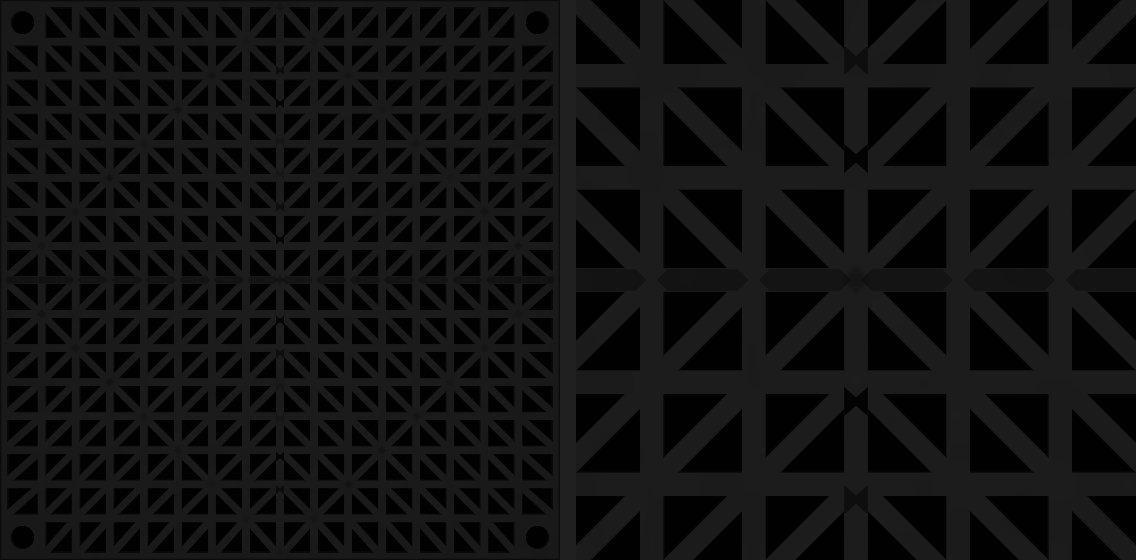
Left, the full canvas; right, a detail of the centre.
Give the GLSL for this pattern, as a WebGL 1 fragment shader.

```glsl
precision highp float;
// Dark moulded floor tile: 16 by 16 braced grid, four round corner holes, worn seams.

uniform vec2 u_resolution;

float hash(vec2 p) {
  vec3 q = fract(vec3(p.xyx) * 0.1031);
  q += dot(q, q.yzx + 33.33);
  return fract((q.x + q.y) * q.z);
}

float valueNoise(vec2 p) {
  vec2 i = floor(p);
  vec2 f = fract(p);
  f = f * f * (3.0 - 2.0 * f);
  return mix(mix(hash(i), hash(i + vec2(1.0, 0.0)), f.x),
             mix(hash(i + vec2(0.0, 1.0)), hash(i + 1.0), f.x), f.y);
}

// Distance into a hole, negative on the ribs; a is folded into one quadrant.
float holeDepth(vec2 a) {
  vec2 cell = min(floor(a), 7.0);
  vec2 size = 1.0 + 0.125 * step(6.5, cell);
  vec2 f = a - cell;

  if (cell.x + cell.y > 13.5) return 0.343 - length(a - 7.56);

  vec2 toRib = min(f, size - f) - 0.115;
  // Braces point at the centre, except along a diamond of crossing cells.
  vec2 g = f / size;
  bool crossing = abs(cell.x + cell.y - 7.0) < 0.5;
  float brace = crossing ? g.x + g.y - 1.0 : g.x - g.y;
  return min(min(toRib.x, toRib.y), abs(brace) * 0.707 - 0.103);
}

// Dark bow-tie notches on the vertical seam, fading in groups of four.
float seamNotch(vec2 a, float px) {
  float k = clamp(floor(a.y + 0.35), 1.0, 6.0);
  float m = mod(k - 1.0, 4.0);
  float y = abs(a.y - k - 0.19 + 0.04 * m);
  float d = max(a.x - 0.115, y - 0.04 - 0.9 * a.x);
  return (1.0 - smoothstep(-px, px, d)) * max(0.9 - 0.4 * m, 0.2);
}

// Pointed strips between the joints of the horizontal seam.
float seamStrip(vec2 a, float px) {
  float joint = a.x > 6.5 ? 0.5 : abs(fract(a.x + 0.5) - 0.5);
  float d = max(max(a.y - 0.105, a.x - 8.01), 0.05 + a.y - joint);
  return 1.0 - smoothstep(-px, px, d);
}

// Faint smudges where braces cross on the diamond and at the centre.
float jointSmudge(vec2 p) {
  vec2 n = floor(abs(p) + 0.5);
  vec2 r = abs(abs(p) - n);
  float sum = n.x + n.y;
  float onJoint = abs(sum - 8.0) < 0.5 || sum < 0.5 ? 1.0 : 0.0;
  float strength = 0.1 + 0.2 * hash(floor(p + 0.5) + 40.0);
  return onJoint * strength * (1.0 - smoothstep(0.06, 0.2, r.x + r.y));
}

void main() {
  // One unit is one grid cell, with the origin at the tile centre.
  vec2 p = (gl_FragCoord.xy / u_resolution - 0.5) * 16.44;
  vec2 a = abs(p);
  float px = 8.22 / min(u_resolution.x, u_resolution.y);

  // Rib surface with soft falloff and grain
  float rib = 0.112 - 0.0015 * length(p);
  rib += 0.005 * (valueNoise(p * 3.0 + 50.0) - 0.5);
  rib *= 1.0 - 0.3 * seamStrip(a, px);
  rib *= 1.0 - jointSmudge(p);
  rib *= 1.0 - seamNotch(a, px);
  rib *= 1.0 - 0.5 * smoothstep(8.16, 8.2, max(a.x, a.y));

  // Holes show a sliver of their outer walls away from the centre.
  float deep = smoothstep(-px, px, holeDepth(a * 1.006));
  float hole = mix(0.03, 0.004, deep);

  float open = smoothstep(-px, px, holeDepth(a));
  gl_FragColor = vec4(vec3(mix(rib, hole, open)), 1.0);
}
```
